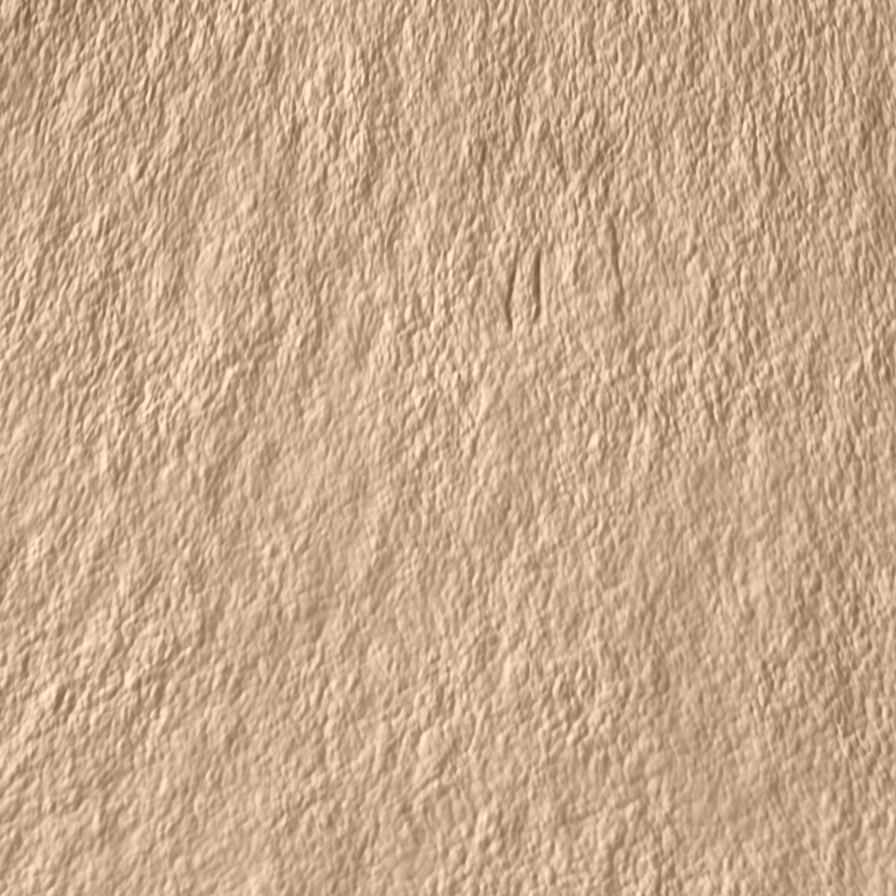
Write a Shadertoy shader that draws this texture.

```glsl
// Rough sandy plaster under raking light from the upper left.
// A height field of soft cellular grains, swells and a few furrows is
// differenced along the light direction, and the slope tints a warm base.
#define BASE_COLOR vec3(0.776, 0.666, 0.556)
#define LIGHT_AWAY vec2(0.90, -0.43)
#define RELIEF_GAIN 0.150
#define SLOPE_SPAN 0.0026
#define GRAIN_FREQ 70.0
#define GRAIN_STRETCH 0.74
#define FAN_AMOUNT 0.45
#define FAN_CENTER 0.62
#define FURROW_DEPTH 0.012
#define FURROW_SHADE 0.12

vec2 hash2(vec2 p) {
    vec3 q = fract(p.xyx * vec3(0.1031, 0.1030, 0.0973));
    q += dot(q, q.yzx + 33.33);
    return fract((q.xx + q.yz) * q.zy);
}

// Smooth value noise in 0..1
float noise(vec2 p) {
    vec2 i = floor(p), f = fract(p);
    vec2 u = f * f * (3.0 - 2.0 * f);
    float low = mix(hash2(i).x, hash2(i + vec2(1, 0)).x, u.x);
    float high = mix(hash2(i + vec2(0, 1)).x, hash2(i + vec2(1, 1)).x, u.x);
    return mix(low, high, u.y);
}

// Cellular domes of varied height, blended at their creases;
// the floor value flattens the ground between tall domes
float grains(vec2 p, float ground) {
    vec2 i = floor(p), f = fract(p);
    float sum = 0.0;
    for (int y = -1; y <= 1; y++) {
        for (int x = -1; x <= 1; x++) {
            vec2 cell = vec2(x, y);
            vec2 rnd = hash2(i + cell + 17.0);
            vec2 d = cell + rnd - f;
            float lift = 0.45 * fract(rnd.x * 7.3 + rnd.y * 11.7);
            sum += exp(-9.0 * (dot(d, d) - lift));
        }
    }
    return log(sum + ground) / 9.0;
}

// Streaks lean together toward the top, with slightly wandering edges
vec2 fanWarp(vec2 p) {
    p.x += FAN_AMOUNT * (p.x - FAN_CENTER) * p.y;
    vec2 wander = vec2(noise(p * 21.0 + 3.0), noise(p * 25.0 + 41.0)) - 0.5;
    return p + 0.006 * wander;
}

// Ragged broken cracks, confined to one upright zone
float furrow(vec2 p, vec2 q) {
    vec2 zone = (p - vec2(0.61, 0.68)) / vec2(0.09, 0.25);
    q.x += 0.016 * (noise(q * 38.0 + 6.0) - 0.5);
    float line = (noise(q * vec2(19.0, 4.5) + 8.0) - 0.5) / 0.08;
    float broken = smoothstep(0.35, 0.6, noise(q * vec2(12.0, 15.0) + 70.0));
    return exp(-dot(zone, zone) - line * line) * broken;
}

float height(vec2 p) {
    vec2 q = fanWarp(p);
    vec2 s = q * vec2(1.0, GRAIN_STRETCH);
    mat2 turn = mat2(0.92, 0.39, -0.39, 0.92);
    float rough = mix(0.7, 1.3, noise(q * 9.0 + 5.0));
    float crumbly = smoothstep(0.42, 0.75, noise(q * vec2(15.0, 12.0) + 29.0));

    float fine = 0.75 * grains(s * GRAIN_FREQ, 0.3) / GRAIN_FREQ;
    fine += 0.78 * grains(turn * s * GRAIN_FREQ * 1.8 + 9.0, 0.1) / (GRAIN_FREQ * 1.8);
    fine += 0.75 * noise(turn * s * GRAIN_FREQ * 2.7) / (GRAIN_FREQ * 2.7);
    float crumbs = 0.95 * crumbly * grains(q * vec2(62.0, 56.0) + 31.0, 1.5) / 60.0;
    float swell = 0.50 * noise(turn * s * 33.0 + 13.0) / 33.0;
    swell += 0.22 * noise(s * vec2(13.0, 9.0) + 53.0) / 13.0;
    return rough * fine + crumbs + swell - FURROW_DEPTH * furrow(p, q);
}

// Broad uneven light: palest left of centre, dim at right and top corners
float broadTone(vec2 p) {
    float tone = 0.018 - 0.035 * smoothstep(0.45, 1.05, p.x);
    tone -= 0.06 * smoothstep(0.4, 0.0, length(p - vec2(0.0, 1.0)));
    tone -= 0.025 * smoothstep(0.5, 0.0, length(p - vec2(0.8, 1.0)));
    return tone + 0.03 * (noise(fanWarp(p) * vec2(8.0, 5.0) + 90.0) - 0.5);
}

void mainImage(out vec4 fragColor, in vec2 fragCoord) {
    vec2 p = fragCoord / iResolution.y;
    vec2 halfStep = 0.5 * SLOPE_SPAN * normalize(LIGHT_AWAY);

    // Faces that rise away from the light are lit, the others fall in shade
    float slope = (height(p + halfStep) - height(p - halfStep)) / SLOPE_SPAN;
    float relief = 0.28 * tanh(RELIEF_GAIN * slope / 0.28);

    float tone = relief + broadTone(p) - FURROW_SHADE * furrow(p, fanWarp(p));
    vec3 color = BASE_COLOR + tone * vec3(1.0, 1.0, 0.97);
    fragColor = vec4(clamp(color, 0.0, 1.0), 1.0);
}
```
